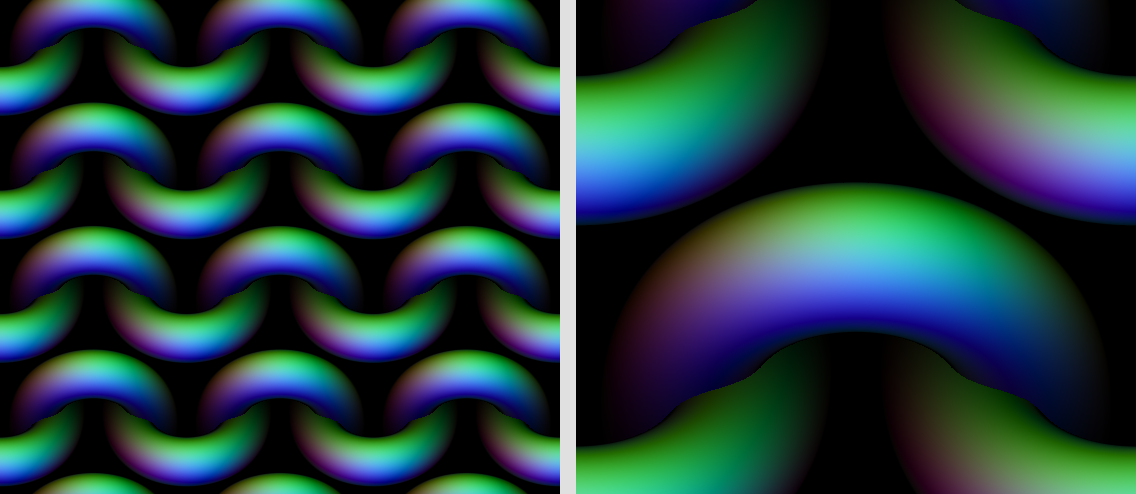
Left, the full canvas; right, a detail of the centre.
This pattern is drawn by a Shadertoy shader. Its source:

```glsl
// Rows of thick glossy yarn interlocked as knitted loops, lit in green, blue and red.
// Each strand is a sphere swept along a 3D curve, seen from the front; the highest
// surface wins, its normal picks the colour, and receding parts fade to black.

#define COLUMNS 3.0        // loops across
#define ROWS 4.0           // strands down
#define ROW_HEIGHT 0.662   // row spacing, in loop widths
#define ROW_SHIFT 0.077    // height of a strand's middle line
#define RADIUS 0.135       // yarn radius
#define CURL 0.18          // sideways swing of the legs
#define LOOP_RISE 0.567    // half height of a loop
#define LOOP_DEPTH 0.235   // swing towards the viewer
#define FADE_START 0.75    // how far back the yarn stays visible
#define FADE_POWER 1.5
#define SAMPLES 48

const float PI = 3.14159265;

// Half a loop, from the middle of the low bow (s = 0) to the top of the arch (s = 1)
vec3 yarnCurve(float s) {
    return vec3(0.5 * s + CURL * sin(2.0 * PI * s),
                -LOOP_RISE * cos(PI * s),
                LOOP_DEPTH * cos(2.0 * PI * s));
}

// Front height of the yarn sphere at s above point p
float sphereHeight(vec2 p, float s) {
    vec3 center = yarnCurve(s);
    vec2 d = p - center.xy;
    float h2 = RADIUS * RADIUS - dot(d, d);
    return h2 > 0.0 ? center.z + sqrt(h2) : -10.0;
}

// Three coloured lights, reflected on both sides of the surface
vec3 yarnColor(vec3 n) {
    vec3 lit = abs(vec3(dot(n, vec3(-0.60, 0.10, 0.37)),
                        dot(n, vec3(0.22, 0.55, 0.76)),
                        dot(n, vec3(0.05, -0.50, 0.86))));
    return lit * n.z;
}

void mainImage(out vec4 fragColor, in vec2 fragCoord) {
    vec2 p = fragCoord / iResolution.xy * vec2(COLUMNS, ROWS * ROW_HEIGHT);
    float pixel = COLUMNS / iResolution.x;

    // Mirror each loop about its centre, wrap the rows
    float column = fract(p.x);
    float side = column < 0.5 ? 1.0 : -1.0;
    p.x = min(column, 1.0 - column);
    p.y = (fract((p.y - ROW_SHIFT) / ROW_HEIGHT + 0.5) - 0.5) * ROW_HEIGHT;

    // Frontmost sample among this strand and its neighbours
    float top = -5.0, bestS = 0.0;
    vec2 bestP = p;
    for (int row = -1; row <= 1; row++) {
        vec2 q = p - vec2(0.0, float(row) * ROW_HEIGHT);
        for (int i = 0; i <= SAMPLES; i++) {
            float s = float(i) / float(SAMPLES);
            float h = sphereHeight(q, s);
            if (h > top) { top = h; bestS = s; bestP = q; }
        }
    }

    vec3 color = vec3(0.0);
    if (top > -5.0) {
        // Refine the position along the curve
        float stride = 0.5 / float(SAMPLES);
        for (int i = 0; i < 7; i++) {
            float before = max(bestS - stride, 0.0), after = min(bestS + stride, 1.0);
            float hBefore = sphereHeight(bestP, before);
            float hAfter = sphereHeight(bestP, after);
            if (hBefore > top) { top = hBefore; bestS = before; }
            if (hAfter > top) { top = hAfter; bestS = after; }
            stride *= 0.5;
        }

        // Shade, fade with depth and soften the outline
        vec3 center = yarnCurve(bestS);
        vec3 normal = (vec3(bestP, top) - center) / RADIUS;
        float edge = RADIUS - length(bestP - center.xy);
        normal.x *= side;
        float depth = center.z / LOOP_DEPTH;
        float fade = pow(clamp((depth + FADE_START) / (1.0 + FADE_START), 0.0, 1.0), FADE_POWER);
        color = yarnColor(normal) * fade * smoothstep(0.0, 1.5 * pixel, edge);
    }
    fragColor = vec4(color, 1.0);
}
```
